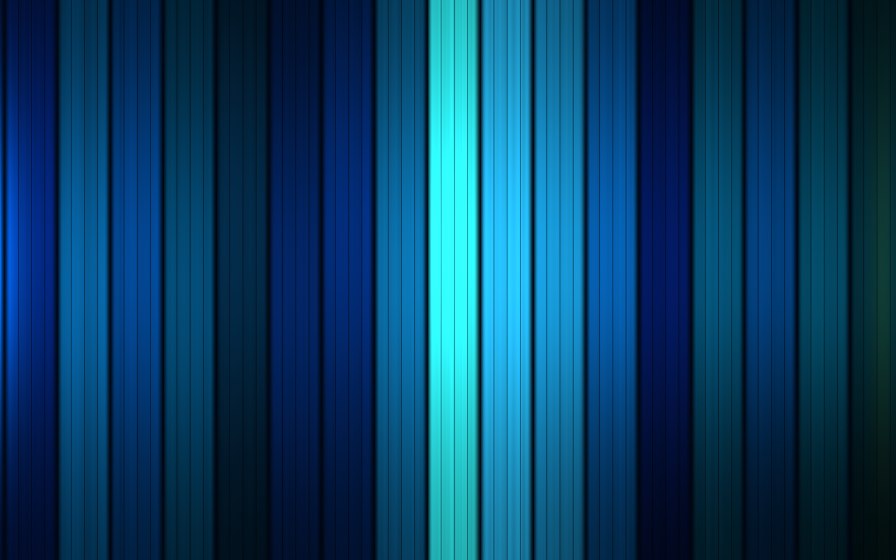
Give the GLSL for this background, as a WebGL 2 fragment shader.

```glsl
#version 300 es
precision highp float;
// Seventeen vertical glowing blue panels, parted by soft dark seams.
// Each panel has four slats split by hairlines; every panel has its own tone,
// dims toward top and bottom, and carries faint vertical streaks.

uniform vec2 u_resolution;
out vec4 fragColor;

const int PANELS = 17;
const float PITCH = 0.05897;
const float FIRST_SEAM = 0.0058;
const float SLATS = 4.0;

// Green and blue level of each panel at its brightest height.
const vec2 TONES[PANELS] = vec2[PANELS](
    vec2(0.13, 0.46), vec2(0.39, 0.64), vec2(0.28, 0.58), vec2(0.30, 0.47),
    vec2(0.17, 0.29), vec2(0.14, 0.38), vec2(0.18, 0.49), vec2(0.46, 0.70),
    vec2(1.04, 1.06), vec2(0.79, 1.04), vec2(0.61, 0.86), vec2(0.38, 0.70),
    vec2(0.10, 0.38), vec2(0.33, 0.48), vec2(0.25, 0.49), vec2(0.29, 0.40),
    vec2(0.18, 0.23));

float hash(float n) {
    return fract(sin(n * 127.1 + 11.7) * 43758.5453);
}

float noise(float x) {
    float cell = floor(x);
    float t = fract(x);
    return mix(hash(cell), hash(cell + 1.0), t * t * (3.0 - 2.0 * t));
}

float bell(float x, float center, float width) {
    float d = (x - center) / width;
    return exp(-d * d);
}

// Red only appears in the bright cyan panels.
vec3 panelColor(vec2 tone) {
    return vec3(0.01 + 0.19 * smoothstep(0.25, 1.05, tone.x), tone);
}

// Vertical light: bright panels keep more of their level at the ends.
float heightLight(float y, float level, float seed) {
    float center = 0.53 + 0.08 * (hash(seed) - 0.5);
    float base = mix(0.32, 0.60, smoothstep(0.1, 0.9, level));
    return mix(base, 1.0, bell(y, center, 0.36));
}

// Soft shadow before each seam, crisp edge after it.
float seamLight(float u) {
    return smoothstep(-0.03, 0.09, u) * (1.0 - smoothstep(0.87, 1.01, u));
}

// Thin dark joints between slats, with coverage based smoothing.
float hairline(float u, float halfWidth, float pixel) {
    float d = abs(fract(u * SLATS + 0.5) - 0.5) / SLATS;
    float soft = max(pixel, halfWidth);
    float coverage = min(1.0, 2.0 * halfWidth / pixel);
    float inside = step(0.5 / SLATS, u) * step(u, 1.0 - 0.5 / SLATS);
    return coverage * inside * (1.0 - smoothstep(0.0, soft, d));
}

// Fine streaks across the panel, stronger toward the ends.
float streaks(float x, float y) {
    float grain = 0.6 * noise(x * 260.0) + 0.4 * noise(x * 610.0);
    return 1.0 + (grain - 0.5) * mix(0.09, 0.24, abs(2.0 * y - 1.0));
}

void main() {
    vec2 uv = gl_FragCoord.xy / u_resolution;
    float column = (uv.x - FIRST_SEAM) / PITCH;
    float pixel = 1.0 / (u_resolution.x * PITCH);
    float id = floor(column);
    float u = column - id;
    vec2 tone = TONES[clamp(int(id), 0, PANELS - 1)];

    // Panel body: height light, slat steps, sideways slope and streaks.
    vec3 color = panelColor(tone) * heightLight(uv.y, tone.x, id + 3.0);
    color *= 1.0 + 0.10 * (hash(id * SLATS + floor(u * SLATS)) - 0.5);
    color *= 1.0 + 0.22 * (hash(id + 41.0) - 0.5) * (u - 0.5);
    color *= streaks(uv.x, uv.y);

    // Lower right falls into shade; the top stays a little lighter.
    float shade = smoothstep(0.45, 1.0, uv.x) * (1.0 - smoothstep(0.0, 0.5, uv.y));
    color *= 1.0 - 0.38 * shade;

    // Blue light from the left border, and a green cast on the right one.
    float borderGlow = exp(-uv.x / 0.018) * bell(uv.y, 0.52, 0.27);
    color += vec3(0.0, 0.42, 0.75) * borderGlow;
    color += vec3(0.05, 0.05, -0.03) * bell(uv.x, 0.985, 0.012) * bell(uv.y, 0.5, 0.35);

    // Joints and seams.
    color *= 1.0 - 0.42 * hairline(u, 0.011, pixel);
    color = mix(vec3(0.0, 0.02, 0.06), color, seamLight(u));

    fragColor = vec4(clamp(color, 0.0, 1.0), 1.0);
}
```
